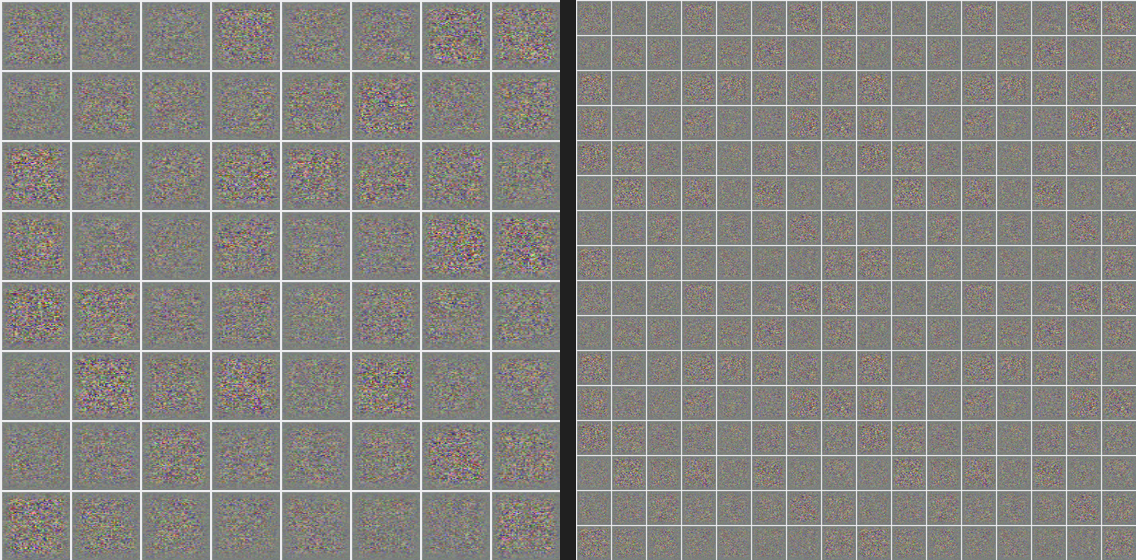
Left: one tile. Right: repeated 2 by 2.
A WebGL 2 fragment shader for this pattern:

```glsl
#version 300 es
precision highp float;

uniform vec2 u_resolution;
out vec4 fragColor;

const float TILES = 8.0;
const float LINE_WIDTH = 0.031;           // share of one tile
const vec2 GRAINS = vec2(48.0, 64.0);     // grains per tile
const float PATCHES = 6.0;                // soft patches per tile

const vec3 LINE_COLOUR = vec3(0.93, 0.93, 0.94);
const vec3 GREY = vec3(0.475, 0.505, 0.495);
const vec3 TINTS[4] = vec3[4](
    vec3(0.45, 0.60, 0.44),   // green
    vec3(0.43, 0.43, 0.60),   // blue
    vec3(0.58, 0.43, 0.49),   // rose
    vec3(0.59, 0.53, 0.38));  // ochre

// Integer hash: three values in 0..1 for a cell and a seed
vec3 hash3(vec2 cell, uint seed) {
    uvec3 v = uvec3(uvec2(cell), seed) * 1664525u + 1013904223u;
    v.x += v.y * v.z;
    v.y += v.z * v.x;
    v.z += v.x * v.y;
    v ^= v >> 16u;
    v.x += v.y * v.z;
    v.y += v.z * v.x;
    v.z += v.x * v.y;
    return vec3(v >> 8u) / 16777216.0;
}

// Value noise that wraps after a whole period
float wrappedNoise(vec2 p, vec2 period, uint seed) {
    vec2 cell = floor(p);
    vec2 f = smoothstep(0.0, 1.0, p - cell);
    float sum = 0.0;
    for (int i = 0; i < 4; i++) {
        vec2 corner = vec2(i & 1, i >> 1);
        vec2 weight = mix(1.0 - f, f, corner);
        sum += weight.x * weight.y * hash3(mod(cell + corner, period), seed).x;
    }
    return sum;
}

// Coloured offset from grey of one grain, stronger on alternate rows
vec3 grainOffset(vec2 cell) {
    vec3 rnd = hash3(cell, 11u);
    vec3 tint = TINTS[int(rnd.x * 4.0)] - GREY;
    float rowGain = mix(0.75, 1.15, step(2.0, mod(cell.y, 4.0)));
    return rowGain * (tint * (0.5 + 1.7 * rnd.y) + 0.34 * (rnd.z - 0.5));
}

// Bilinear blend of the grains around a point
vec3 grainField(vec2 p, vec2 period) {
    vec2 cell = floor(p);
    vec2 f = p - cell;
    vec3 sum = vec3(0.0);
    for (int i = 0; i < 4; i++) {
        vec2 corner = vec2(i & 1, i >> 1);
        vec2 weight = mix(1.0 - f, f, corner);
        sum += weight.x * weight.y * grainOffset(mod(cell + corner, period));
    }
    return sum;
}

// Grain strength: quiet at the rim, full towards the middle
float rimFade(vec2 inner) {
    vec2 edge = min(inner, 1.0 - inner);
    vec2 fade = smoothstep(-0.02, 0.2, edge);
    return mix(0.22, 1.0, fade.x * fade.y);
}

// Coverage of the grid lines, smoothed over one pixel
float gridLines(vec2 p, vec2 centre, float width, vec2 pixel) {
    vec2 dist = abs(fract(p - centre + 0.5) - 0.5) - 0.5 * width;
    vec2 cover = clamp(0.5 - dist / pixel, 0.0, 1.0);
    return max(cover.x, cover.y);
}

void main() {
    vec2 uv = gl_FragCoord.xy / u_resolution;
    vec2 p = uv * TILES;
    vec2 pixel = TILES / u_resolution;
    vec2 tile = floor(p);
    vec2 local = p - tile;

    // Lines lie along the left and top of each tile
    vec2 lineCentre = vec2(0.5 * LINE_WIDTH, 1.0 - 0.5 * LINE_WIDTH);
    vec2 inner = (local - vec2(LINE_WIDTH, 0.0)) / (1.0 - LINE_WIDTH);

    // Strength varies by tile and in soft patches
    float tileGain = mix(0.65, 1.2, hash3(tile, 3u).x);
    float patchGain = mix(0.7, 1.3, wrappedNoise(p * PATCHES, vec2(TILES * PATCHES), 7u));
    float gain = tileGain * patchGain * rimFade(clamp(inner, 0.0, 1.0));

    vec3 colour = GREY + gain * grainField(p * GRAINS - 0.5, TILES * GRAINS);
    colour = mix(colour, LINE_COLOUR, gridLines(p, lineCentre, LINE_WIDTH, pixel));
    fragColor = vec4(clamp(colour, 0.0, 1.0), 1.0);
}
```
